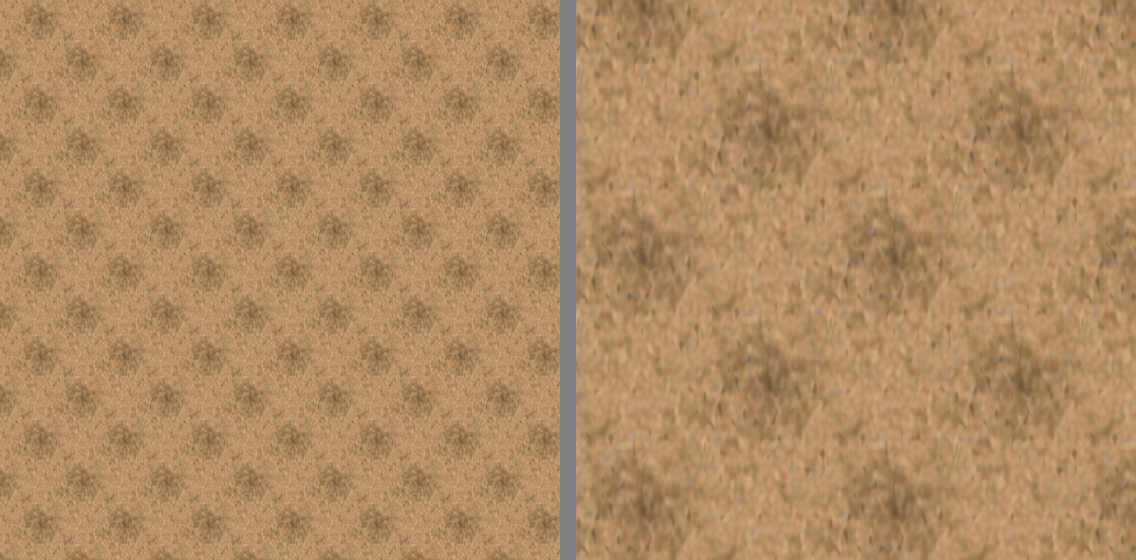
Left: the whole. Right: its middle third, enlarged.
Reproduce this texture procedurally as a WebGL 1 fragment shader.

```glsl
precision highp float;
// Weathered tan stone: a mottled, streaky patch repeated in half-shifted rows.

uniform vec2 u_resolution;

const float PI = 3.14159265;
const vec2 REPEATS = vec2(6.6667, 13.3333); // patches across, rows down
const vec2 ANCHOR = vec2(0.50, 0.85);       // centre of the stain in its patch

const vec3 TAN = vec3(0.735, 0.585, 0.425);
const vec3 OLIVE = vec3(0.585, 0.460, 0.305);
const vec3 SOOT = vec3(0.400, 0.305, 0.190);
const vec3 CREAM = vec3(0.820, 0.680, 0.510);
const vec3 RUST = vec3(0.700, 0.470, 0.310);
const vec3 LILAC = vec3(0.660, 0.570, 0.500);

// Random unit gradient; ids wrap so each row repeats the last, shifted by half.
vec2 gradient(vec2 id, vec2 cells, float seed) {
  float row = floor((id.y + 0.5) / cells.y);
  id.x = floor(mod(id.x - 0.5 * row * cells.x + 0.5, cells.x));
  id.y -= row * cells.y;
  float h = fract(sin(dot(id, vec2(127.1, 311.7)) + seed * 17.3) * 43758.5);
  return vec2(cos(2.0 * PI * h), sin(2.0 * PI * h));
}

// Gradient noise with the given number of cells per patch (even across).
float noise(vec2 p, vec2 cells, float seed) {
  p *= cells;
  vec2 id = floor(p);
  vec2 f = p - id;
  vec2 u = f * f * f * (f * (f * 6.0 - 15.0) + 10.0);
  vec2 e = vec2(1.0, 0.0);
  float a = dot(gradient(id, cells, seed), f);
  float b = dot(gradient(id + e.xy, cells, seed), f - e.xy);
  float c = dot(gradient(id + e.yx, cells, seed), f - e.yx);
  float d = dot(gradient(id + e.xx, cells, seed), f - e.xx);
  return mix(mix(a, b, u.x), mix(c, d, u.x), u.y);
}

// Soft dark mark, once per patch.
float smudge(vec2 p, vec2 centre, vec2 size) {
  vec2 q = p - centre;
  float row = floor(q.y + 0.5);
  q = vec2(fract(q.x - 0.5 * row + 0.5) - 0.5, q.y - row) / size;
  return exp(-dot(q, q));
}

// Coverage of small flecks cut from the noise peaks.
float flecks(vec2 p, vec2 cells, float seed, float level) {
  return smoothstep(level, level + 0.35, noise(p, cells, seed));
}

void main() {
  vec2 p = gl_FragCoord.xy / u_resolution * REPEATS - ANCHOR;

  // Broad staggered stain with a ragged outline
  vec2 warp = 0.16 * vec2(noise(p, vec2(6.0, 3.0), 1.0), 2.0 * noise(p, vec2(6.0, 3.0), 2.0));
  vec2 w = p + warp;
  float stain = cos(2.0 * PI * (w.x + 0.06)) * cos(PI * w.y);

  float dirt = 0.27 * stain
    + 0.60 * noise(w, vec2(8.0, 3.0), 3.0)
    + 0.55 * noise(p, vec2(16.0, 6.0), 4.0)
    + 0.50 * noise(p, vec2(32.0, 10.0), 5.0);
  vec3 color = mix(TAN, OLIVE, smoothstep(-0.30, 0.70, dirt));

  // Coloured flecks, stretched upright
  color = mix(color, CREAM, 0.55 * flecks(p, vec2(28.0, 7.0), 6.0, 0.16 + 0.08 * stain));
  color = mix(color, RUST, 0.50 * flecks(p, vec2(32.0, 10.0), 7.0, 0.22));
  color = mix(color, LILAC, 0.60 * flecks(p, vec2(26.0, 8.0), 8.0, 0.24 - 0.06 * stain));
  color = mix(color, SOOT, 0.50 * flecks(p, vec2(32.0, 8.0), 9.0, 0.27 - 0.13 * stain));

  // Dark marks broken up by streaks
  float marks = smudge(w, vec2(0.0, 0.0), vec2(0.05, 0.21))
    + 0.8 * smudge(w, vec2(-0.15, 0.05), vec2(0.06, 0.12))
    + 0.7 * smudge(w, vec2(0.15, 0.17), vec2(0.04, 0.13));
  float streaks = 0.5 + 0.9 * noise(p, vec2(30.0, 7.0), 10.0);
  color = mix(color, SOOT, clamp(marks * streaks, 0.0, 0.7));

  // Fine grain
  color *= 1.0 + 0.13 * noise(p, vec2(40.0, 14.0), 11.0);
  gl_FragColor = vec4(color, 1.0);
}
```
